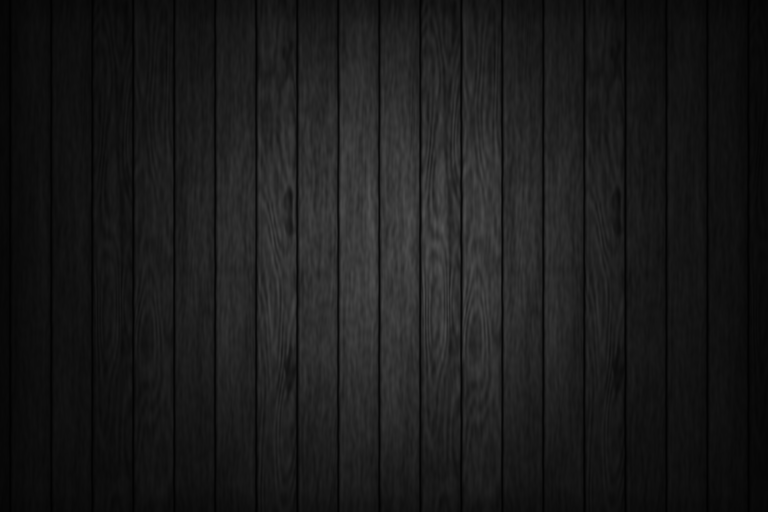
Give the GLSL for this texture, as a Shadertoy shader.

```glsl
#define PLANK_WIDTH 0.0534
#define FIRST_SEAM 0.0133
#define REPEAT 8.0
#define GLOW_CENTER vec2(0.513, 0.355)
#define GLOW_SPREAD 0.085
#define GLOW_LEVEL 0.2
#define AMBIENT 0.042
#define GRAIN_CONTRAST 0.62
#define FIGURE_CONTRAST 0.13
#define SEAM_HALF_WIDTH 0.0013
#define KNOT_DARKNESS 0.45

vec2 hashGradient(vec2 cell) {
    vec3 q = fract(cell.xyx * vec3(0.1031, 0.1030, 0.0973));
    q += dot(q, q.yzx + 33.33);
    float angle = 6.2832 * fract((q.x + q.y) * q.z);
    return vec2(cos(angle), sin(angle));
}

// Gradient noise, roughly -0.7 to 0.7
float gradientNoise(vec2 p) {
    vec2 cell = floor(p), f = fract(p);
    vec2 u = f * f * f * (f * (f * 6.0 - 15.0) + 10.0);
    float a = dot(hashGradient(cell), f);
    float b = dot(hashGradient(cell + vec2(1, 0)), f - vec2(1, 0));
    float c = dot(hashGradient(cell + vec2(0, 1)), f - vec2(0, 1));
    float d = dot(hashGradient(cell + vec2(1, 1)), f - vec2(1, 1));
    return mix(mix(a, b, u.x), mix(c, d, u.x), u.y);
}

// Long fibres, short pores and broad streaks along the board
float woodGrain(vec2 p) {
    p.x += 0.0025 * gradientNoise(p * vec2(30.0, 14.0));
    float fibres = gradientNoise(p * vec2(210.0, 22.0));
    float pores = gradientNoise(p * vec2(240.0, 75.0) + 17.0);
    float streaks = gradientNoise(p * vec2(85.0, 5.0) + 41.0);
    return 0.4 * fibres + 0.35 * pores + 0.35 * streaks;
}

// Curved growth lines from the contours of a stretched field
float growthLines(vec2 p) {
    float field = gradientNoise(p * vec2(32.0, 4.5) + 7.0);
    return sin(38.0 * field + 4.0 * gradientNoise(p * vec2(60.0, 12.0)));
}

// Ragged dark marks stacked along one side of a board
float knots(vec2 p, float across, float lift) {
    float mask = 0.0;
    float ragged = gradientNoise(p * vec2(130.0, 45.0));
    for (int i = 0; i < 3; i++) {
        float y = 0.185 + 0.205 * float(i) + lift;
        vec2 d = vec2((across - 0.8) * PLANK_WIDTH / 0.009, (p.y - y) / 0.04);
        mask = max(mask, smoothstep(1.0, 0.1, length(d) + 0.9 * ragged));
    }
    return mask;
}

void mainImage(out vec4 fragColor, in vec2 fragCoord) {
    vec2 p = fragCoord / iResolution.x;
    float pixel = 1.0 / iResolution.x;

    // Boards, whose pattern returns after a fixed count
    float position = (p.x - FIRST_SEAM) / PLANK_WIDTH;
    float across = fract(position);
    float kind = mod(floor(position), REPEAT);
    vec2 wood = vec2((across + kind * 3.0) * PLANK_WIDTH, p.y + kind * 1.37);

    // Surface
    float figured = kind == 2.0 || kind == 3.0 || kind == 6.0 ? 1.0 : 0.25;
    float knotted = kind == 6.0 ? 1.0 : (kind == 2.0 ? 0.65 : 0.0);
    float surface = 1.0 + 0.05 * sin(kind * 2.4 + 0.8);
    surface += GRAIN_CONTRAST * woodGrain(wood);
    surface += FIGURE_CONTRAST * figured * growthLines(wood);
    surface += 0.16 * gradientNoise(wood * vec2(24.0, 7.0));
    float lift = kind == 2.0 ? 0.035 : 0.0;
    surface *= 1.0 - KNOT_DARKNESS * knotted * knots(wood - vec2(0.0, kind * 1.37), across, lift);

    // Dark joints, soft side shade and a faint bevel
    float wobble = 0.0007 * gradientNoise(vec2(floor(position + 0.5) * 5.3, p.y * 38.0));
    float offset = (across - step(0.5, across)) * PLANK_WIDTH + wobble;
    float joint = abs(offset);
    float gap = 1.0 - smoothstep(SEAM_HALF_WIDTH - pixel, SEAM_HALF_WIDTH + pixel, joint);
    surface *= 1.0 - 0.3 * exp(-joint / 0.003);
    surface += 0.15 * exp(-pow((offset - 0.0045) / 0.0015, 2.0));
    surface *= 1.0 - 0.75 * gap;

    // Central light and darkened border
    vec2 away = p - GLOW_CENTER;
    float light = AMBIENT + GLOW_LEVEL * exp(-dot(away, away) / GLOW_SPREAD);
    vec2 edge = min(p, iResolution.xy / iResolution.x - p);
    light *= mix(0.65, 1.0, smoothstep(0.0, 0.06, edge.x));
    light *= mix(0.82, 1.0, smoothstep(0.0, 0.04, edge.y));

    fragColor = vec4(vec3(max(light * surface, 0.0)), 1.0);
}
```
